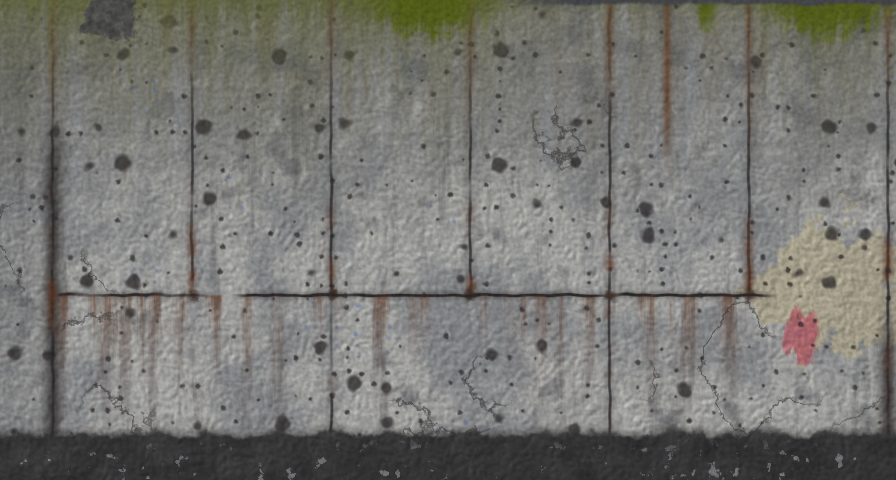
Write a Shadertoy shader that draws this texture.

```glsl
// Weathered concrete wall: cast panels with rusty joints, mossy top and dark footing.

const vec3 LIGHT = vec3(.625, .625, .615), MID = vec3(.50, .505, .515);
const vec3 WARM = vec3(.45, .435, .395), SHADE = vec3(.35, .355, .37);
const vec3 FOOT = vec3(.20, .20, .205), SOOT = vec3(.17, .16, .16);
const vec3 RUST = vec3(.36, .20, .12), OLIVE = vec3(.37, .38, .25);
const vec3 MOSS = vec3(.30, .35, .06), CREAM = vec3(.65, .62, .52);
const vec3 PINK = vec3(.66, .34, .38), BLUE = vec3(.34, .43, .60);

// Lengths are in canvas heights
const float JOINT_FIRST = .11, JOINT_STEP = .29, JOINT_WIDTH = .0028;
const float JOINTS = 7., SEAM_Y = .385, FOOT_TOP = .095;
const float RELIEF = .30, GRAIN = .13;

vec2 hash2(vec2 p) {
    vec3 q = fract(p.xyx * vec3(.1031, .1030, .0973));
    q += dot(q, q.yzx + 33.33);
    return fract((q.xx + q.yz) * q.zy);
}

float corner(vec2 i, vec2 f, vec2 o) { return dot(hash2(i + o) * 2. - 1., f - o); }

// Gradient noise, about -0.7 to 0.7
float noise(vec2 p) {
    vec2 i = floor(p), f = p - i, u = f * f * f * (f * (f * 6. - 15.) + 10.);
    return mix(mix(corner(i, f, vec2(0, 0)), corner(i, f, vec2(1, 0)), u.x),
               mix(corner(i, f, vec2(0, 1)), corner(i, f, vec2(1, 1)), u.x), u.y);
}

float fbm(vec2 p) {
    float sum = 0., amp = .6;
    for (int i = 0; i < 5; i++) {
        sum += amp * noise(p);
        p = mat2(1.6, 1.2, -1.2, 1.6) * p + 17.3;
        amp *= .55;
    }
    return sum;
}

float ramp(float a, float b, float x) { return smoothstep(a, b, x); }
float below(float edge, float soft, float x) { return 1. - ramp(edge - soft, edge + soft, x); }
float bump(float x, float width) { return exp(-x * x / (width * width)); }
void tint(inout vec3 col, vec3 paint, float amount) { col = mix(col, paint, clamp(amount, 0., 1.)); }

// Crusty plaster surface
float height(vec2 p) {
    p += .012 * vec2(noise(p * 22.), noise(p * 22. + 40.));
    return abs(noise(p * 42.)) + .5 * noise(p * 85.);
}

// Irregular holes, at most one in each grid cell
float pits(vec2 p, float scale, float density) {
    vec2 q = p * scale, id = floor(q), h = hash2(id + 91.);
    float d = length(q - id - .3 - .4 * hash2(id + 7.)) + .12 * noise(q * 4.);
    return step(h.x, density) * below(mix(.08, .22, h.y), .04 + scale / iResolution.y, d);
}

void mainImage(out vec4 fragColor, in vec2 fragCoord) {
    vec2 p = fragCoord / iResolution.y;
    float px = 1. / iResolution.y, top = 1. - p.y, upper = ramp(.45, 1., p.y);
    float blotch = fbm(p * 4.5), patches = fbm(p * 11. + 31.), fine = fbm(p * 45. + 5.);
    float streak = fbm(p * vec2(28., 2.2)), wobble = noise(p * 24.);

    // Mottled concrete, dirtier toward the top
    vec3 col = mix(MID, LIGHT, ramp(-.22, .22, blotch + .5 * patches - .35 * upper + .06));
    tint(col, WARM, min(upper * (.5 + 1.6 * streak), .8));
    tint(col, SHADE, .65 * ramp(.12, .46, patches + .4 * blotch + .18 * upper));
    tint(col, SHADE, .4 * ramp(.08, .4, streak + .2 * blotch));
    tint(col, LIGHT, .35 * ramp(.1, .3, fbm(p * 20. + 60.)) * (1. - .4 * upper));
    tint(col, SHADE, .5 * bump(p.x, .1) * ramp(-.4, .2, blotch));

    // Old paint near the right end
    float area = bump(p.x - 1.74, .17) * bump(p.y - .4, .15);
    tint(col, CREAM, .75 * ramp(.42, .5, area + .9 * patches));
    area = bump(p.x - 1.67, .05) * bump(p.y - .3, .07);
    tint(col, PINK, .8 * ramp(.45, .65, area + 1.2 * area * fbm(p * vec2(42., 14.))));
    tint(col, BLUE, .6 * pits(p, 45., .3) * ramp(.2, .3, noise(p * 5. + 13.)));

    // Vertical joints with stains, rust runs and knots at the seam
    float span = ramp(.11, .13, p.x) * below(1.6, .03, p.x);
    for (float k = 0.; k < JOINTS; k++) {
        float x = p.x - JOINT_FIRST - k * JOINT_STEP - .004 * wobble;
        float edge = k < .5 || k > 5.5 ? 1. : 0.;
        float present = mix(1., 1. - mod(k, 2.), below(SEAM_Y, .01, p.y)) * (.55 + .45 * below(.78, .1, p.y));
        float broken = ramp(-.5, 0., noise(vec2(k * 9.3, p.y * 14.)));
        tint(col, SHADE, present * .35 * bump(x, .013));
        tint(col, SOOT, edge * .7 * bump(x, .018) * below(k < 1. ? .7 : .3, .08, p.y));
        tint(col, SOOT, .8 * present * broken * below(JOINT_WIDTH, px, abs(x)));
        float run = bump(x, .009) * ramp(.62 + .2 * hash2(vec2(k, 3.)).x, 1., p.y + .15 * streak);
        float bleed = bump(x, .01) * bump(p.y - SEAM_Y, .15) * ramp(-.1, .25, noise(p * 17. + k));
        tint(col, RUST, .55 * run + .7 * bleed * present);
        float knot = length(vec2(x, p.y - SEAM_Y)) + .02 * fine;
        tint(col, mix(SOOT, RUST, .5), .85 * span * below(.01, .008, knot));
    }
    tint(col, RUST, .65 * bump(p.x - 1.39, .008) * ramp(.62, .8, p.y));

    // Horizontal seam and its drips
    float sy = p.y - SEAM_Y - .005 * wobble;
    float wear = span * ramp(-.35, .2, noise(vec2(p.x * 9., 4.3)) + .4 * ramp(.6, .8, p.x));
    tint(col, SOOT, wear * (.75 * below(JOINT_WIDTH, px, abs(sy)) + .35 * bump(sy, .009)));
    tint(col, RUST, .65 * span * below(0., .004, sy) * exp(min(sy, 0.) * 12.) * ramp(-.05, .35, streak));

    // Hairline cracks and pits
    float crack = abs(noise(p * 6. + .25 * patches + 50.) + .12 * fine);
    tint(col, SOOT, .55 * below(.011, 6. * px, crack) * ramp(.14, .3, noise(p * 3. + 22.)));
    tint(col, SOOT, .75 * max(pits(p, 13., .22), pits(p + 5., 38., .14)));

    // Moss hanging from the top
    float tufts = bump(p.x - .89, .11) + bump(p.x - 1.73, .12) + .8 * bump(p.x - 1.47, .02);
    float haze = exp(-top * 9.) * (.25 + .65 * below(1.05, .15, p.x) + .5 * bump(p.x - 1.73, .15));
    tint(col, OLIVE, min(haze * (1. + 1.5 * streak), .85));
    float reach = tufts * (.06 + .13 * streak) + .012 + .05 * fine;
    tint(col, MOSS, .85 * min(tufts + .2, 1.) * below(reach, .03, top));

    // Spalled corner and dark coping lip
    float spall = length(p - vec2(.235, .965)) + .07 * patches + .02 * fine;
    tint(col, FOOT + .08 + .15 * fine, .9 * below(.052, .004 + px, spall));
    tint(col, SHADE * .75, below(.009 + .012 * patches, .003 + px, top) * ramp(1., 1.2, p.x));

    // Footing with a ragged edge and pale flakes
    float ragged = FOOT_TOP + .035 * patches + .012 * fine;
    float flakes = ramp(.19, .29, fbm(p * 34. + 80.) + .25 * blotch) * below(.07, .03, p.y);
    tint(col, SOOT, .4 * bump(p.y - ragged, .012));
    tint(col, mix(FOOT + .1 * patches, MID, .75 * flakes), below(ragged, .004 + px, p.y));

    // Relief lit from the upper left, plus grain
    vec2 e = vec2(-.0025, .0025);
    float relief = (height(p - e) - height(p + e)) * (1. - .4 * upper);
    col *= 1. + RELIEF * relief + GRAIN * (fine + noise(p * 130.));
    fragColor = vec4(clamp(col, 0., 1.), 1.);
}
```
